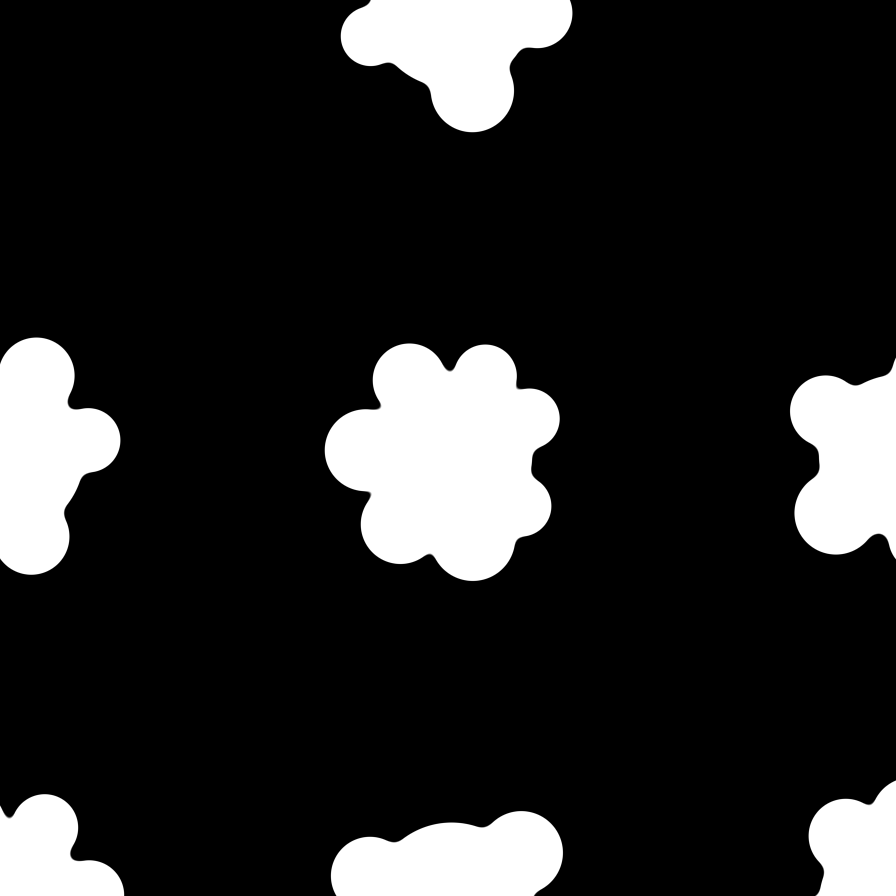
Reproduce this pattern procedurally as a Shadertoy shader.

```glsl
// White lobed blobs on black, centred on a lattice of half-canvas spacing.
// Each blob is a round core blended with a ring of hash-varied discs;
// lobe count and rotation change from cell to cell, and some cells are empty.

const float TAU = 6.2831853;

// Lobe count and rotation per lattice node, bottom row first; zero lobes = empty
const vec2 BLOBS[9] = vec2[9](
    vec2(6, 0.0), vec2(3, 0.65), vec2(6, 0.26),
    vec2(5, 0.05), vec2(7, 0.35), vec2(5, 0.02),
    vec2(0, 0.0), vec2(5, -0.21), vec2(0, 0.0));

vec2 hash22(vec2 p) {
    vec3 q = fract(p.xyx * vec3(0.1031, 0.1030, 0.0973));
    q += dot(q, q.yzx + 33.33);
    return fract((q.xx + q.yz) * q.zy);
}

float smoothMin(float a, float b, float k) {
    float h = max(k - abs(a - b), 0.0) / k;
    return min(a, b) - 0.25 * k * h * h;
}

float blobDistance(vec2 p, vec2 blob, float seed) {
    float lobes = blob.x;
    if (lobes < 1.0) return 1.0;
    float d = length(p) - 0.090;
    for (float i = 0.0; i < lobes; i++) {
        vec2 rnd = hash22(vec2(i + 1.0, seed + 3.0));
        float angle = blob.y + TAU * i / lobes + 0.3 * (rnd.x - 0.5);
        vec2 lobeCenter = 0.096 * vec2(cos(angle), sin(angle));
        float lobeRadius = mix(0.032, 0.048, rnd.y);
        d = smoothMin(d, length(p - lobeCenter) - lobeRadius, 0.012);
    }
    return d;
}

void mainImage(out vec4 fragColor, in vec2 fragCoord) {
    vec2 uv = fragCoord / iResolution.xy;

    // Nearest lattice node and position relative to its blob
    vec2 node = clamp(floor(uv * 2.0 + 0.5), 0.0, 2.0);
    vec2 p = uv - node * 0.5 - vec2(0.004, -0.008);

    int index = int(node.x + 3.0 * node.y);
    float d = blobDistance(p, BLOBS[index], float(index));

    // Antialiased fill
    float pixel = 1.0 / iResolution.y;
    float fill = 1.0 - smoothstep(-0.7 * pixel, 0.7 * pixel, d);
    fragColor = vec4(vec3(fill), 1.0);
}
```
